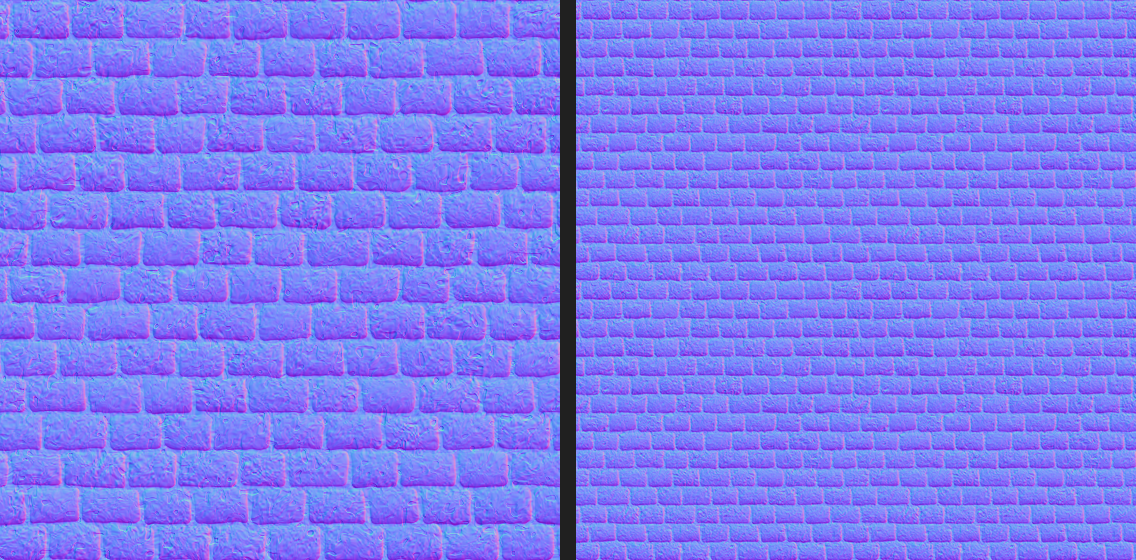
Left, the tile; right, the same tile 2 across and 2 down.
Give the GLSL for this texture map, as a WebGL 2 fragment shader.

```glsl
#version 300 es
precision highp float;
// Tangent-space normal map of a wall of rounded, hand-cut stone blocks.
// Each block adds a dome slope, a rounded-box rim and per-block tilt; wrapped
// value noise supplies the grain and pits and bends the joints.

#define COLS 10.0
#define ROWS 15.0
#define JOINT vec2(0.0060, 0.0038)
#define CORNER 0.0100
#define WIDTH_JITTER 0.18
#define ROW_DRIFT 0.36
#define WARP 0.0048
#define RIM 0.44
#define SHOULDER 0.25
#define GRAIN 0.21
#define PITS 0.0016

uniform vec2 u_resolution;
out vec4 fragColor;

const float TAU = 6.28319;

// Integer hash: three values in 0..1 for a non-negative cell
vec3 hash3(vec2 cell, float seed) {
  uvec3 v = uvec3(cell, seed) * 1664525u + 1013904223u;
  v.x += v.y * v.z; v.y += v.z * v.x; v.z += v.x * v.y;
  v ^= v >> 16u;
  v.x += v.y * v.z; v.y += v.z * v.x; v.z += v.x * v.y;
  return vec3(v >> 8u) / 16777216.0;
}

float wrapIndex(float i, float n) { return floor(mod(i + 0.5, n)); }

// Value noise that repeats after freq cells, i.e. once per canvas
float noise(vec2 uv, float freq, float seed) {
  vec2 p = uv * freq, i = floor(p), f = p - i;
  f = f * f * (3.0 - 2.0 * f);
  vec2 a = floor(mod(i + 0.5, freq)), b = floor(mod(i + 1.5, freq));
  float low = mix(hash3(a, seed).x, hash3(vec2(b.x, a.y), seed).x, f.x);
  float high = mix(hash3(vec2(a.x, b.y), seed).x, hash3(b, seed).x, f.x);
  return mix(low, high, f.y);
}

// Surface grain: finer octaves are steeper, with sparse pits cut in
float grainHeight(vec2 uv) {
  float h = 0.0, freq = 72.0;
  for (int i = 0; i < 3; i++) {
    h += (0.4 + 0.35 * float(i)) * noise(uv, freq, 20.0 + float(i)) / freq;
    freq = floor(freq * 1.9);
  }
  return h - PITS * 3.0 * smoothstep(0.72, 0.9, noise(uv, 90.0, 30.0));
}

vec2 grainSlope(vec2 uv) {
  const float e = 0.0012;
  float h = grainHeight(uv);
  return vec2(h - grainHeight(uv + vec2(e, 0.0)),
              h - grainHeight(uv + vec2(0.0, e))) / e;
}

// Horizontal position of joint k in a row, in column units
float jointAt(float k, float row) {
  float r = hash3(vec2(wrapIndex(k, COLS), row), 3.0).x;
  return k + (r - 0.5) * WIDTH_JITTER;
}

void main() {
  vec2 uv = gl_FragCoord.xy / u_resolution;
  float soft = max(0.0012, 0.6 / u_resolution.y);

  // Bend the joints slightly; row heights swell slowly over the canvas
  vec2 bend = vec2(noise(uv, 24.0, 5.0), noise(uv, 24.0, 6.0)) - 0.5;
  bend += 0.5 * (vec2(noise(uv, 80.0, 7.0), noise(uv, 80.0, 8.0)) - 0.5);
  vec2 p = (uv + WARP * bend) * vec2(COLS, ROWS);
  p.y += 0.10 + 0.05 * cos(TAU * (uv.y - 0.55));

  // Rows step by about half a block with a slow drift; find the block
  float row = wrapIndex(floor(p.y), ROWS);
  float shift = 0.08 + row * 8.0 / ROWS + ROW_DRIFT * cos(TAU * (row - 5.5) / ROWS);
  float x = p.x - shift;
  float k = floor(x);
  if (x < jointAt(k, row)) k -= 1.0;
  else if (x > jointAt(k + 1.0, row)) k += 1.0;
  float left = jointAt(k, row), right = jointAt(k + 1.0, row);
  vec2 id = vec2(wrapIndex(k, COLS), row);
  vec3 shape = hash3(id, 11.0), finish = hash3(id, 12.0);

  // Skewed rounded box in canvas units, with its outward direction
  vec2 local = vec2(x - 0.5 * (left + right), fract(p.y) - 0.5) / vec2(COLS, ROWS);
  vec2 halfSize = 0.5 * (vec2((right - left) / COLS, 1.0 / ROWS) - JOINT);
  halfSize -= 0.0016 * shape.xy;
  local += (finish.yx - 0.5) * vec2(0.10, 0.05) * local.yx;
  local.y += 0.0016 * (shape.z - 0.5);
  float corner = CORNER * mix(0.65, 1.3, finish.z);
  vec2 q = abs(local) - halfSize + corner;
  vec2 outer = max(q, 0.0);
  float dist = length(outer) + min(max(q.x, q.y), 0.0) - corner;
  vec2 outward = sign(local) * outer / max(length(outer), 1e-5);
  float stone = 1.0 - smoothstep(-soft, soft, dist);

  // Dome leaning downward, a little different on each block
  vec2 t = local / halfSize;
  vec2 dome = vec2(-0.02 + 0.07 * t.x, -0.01 + 0.24 * t.y);
  dome += (shape.yz - 0.5) * vec2(0.05, 0.06);
  dome.y -= 0.22 * finish.y * smoothstep(-0.1, -1.0, t.y);
  vec2 mortar = vec2(-0.03, 0.15);
  vec2 slope = mix(mortar, dome, stone);

  // Worn shoulder and narrow rim; lower and right sides are steepest
  vec2 bias = mix(vec2(0.45, 0.25), vec2(1.25, 1.0),
                  vec2(step(0.0, local.x), step(local.y, 0.0)));
  float rimWidth = soft + 0.0005;
  float rim = exp(-dist * dist / (rimWidth * rimWidth));
  float shoulder = smoothstep(-0.009, 0.0, dist) * stone;
  float chipped = mix(0.4, 1.6, noise(uv, 56.0, 9.0));
  slope += outward * bias * (RIM * rim * chipped + SHOULDER * shoulder);

  // Patchy grain, bent so that it follows no lattice
  float patchiness = mix(0.6, 1.4, noise(uv, 30.0, 10.0));
  float rough = mix(1.05, mix(0.75, 1.25, finish.x) * patchiness, stone);
  slope += GRAIN * rough * grainSlope(uv + 0.012 * bend);

  // Encode the unit normal
  vec3 normal = normalize(vec3(slope, 1.0));
  fragColor = vec4((0.5 + 0.5 * normal) * vec3(1.0, 1.0, 0.985), 1.0);
}
```
